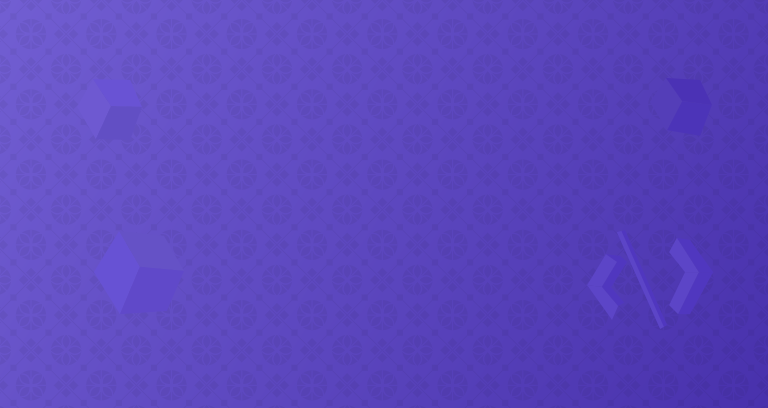
This background is drawn by a Shadertoy shader. Its source:

```glsl
const float CELL = 17.22;                    // pattern period, canvas height = 100
const vec2 PATTERN_ORIGIN = vec2(7.6, 5.55);
const vec3 LIGHT_VIOLET = vec3(0.445, 0.37, 0.825);
const vec3 DEEP_INDIGO = vec3(0.282, 0.192, 0.675);

float coverage(float dist, float px) {
    return clamp(0.5 - dist / px, 0.0, 1.0);
}

// Mirror into the octant beside the positive x axis
vec2 foldOctant(vec2 v) {
    v = abs(v);
    return v.x > v.y ? v : v.yx;
}

vec2 rotate45(vec2 v) {
    return vec2(v.x - v.y, v.x + v.y) * 0.70711;
}

// Four leaves on the axes with split lobes between them
float flower(vec2 v) {
    vec2 f = foldOctant(v);
    float r = length(v);
    float along = (f.x - 0.125) / 0.095;
    float leaf = f.y - 0.048 * (1.0 - along * along);
    float slit = 0.008 - (f.x - f.y) * 0.70711;
    float lobe = max(max(r - 0.215, 0.095 - r), max(0.021 - leaf, slit));
    return min(leaf, lobe);
}

// Four diamonds around a crossing
float diamonds(vec2 v) {
    vec2 f = foldOctant(v);
    return (abs(f.x - 0.105) + f.y - 0.07) * 0.70711;
}

float tilePattern(vec2 q) {
    vec2 corner = fract(q + 0.5) - 0.5;
    vec2 middle = fract(q) - 0.5;
    vec2 crossA = fract(q + vec2(0.0, 0.5)) - 0.5;
    vec2 crossB = fract(q + vec2(0.5, 0.0)) - 0.5;
    float d = min(flower(rotate45(corner)), flower(middle));
    d = min(d, min(diamonds(crossA), diamonds(crossB)));
    float line = abs(abs(crossA.x) - abs(crossA.y)) * 0.70711 - 0.006;
    vec2 knot = abs(fract(q * 2.0) - 0.5) * 0.5;
    return min(d, min(line, max(knot.x, knot.y) - 0.044));
}

float edge(vec2 p, vec2 a, vec2 b) {
    vec2 e = b - a, v = p - a;
    return (e.x * v.y - e.y * v.x) / length(e);
}

// Convex clockwise quad painted over a base colour
vec3 quad(vec3 base, vec3 ink, vec2 p, float px, vec2 a, vec2 b, vec2 c, vec2 d) {
    float dist = max(max(edge(p, a, b), edge(p, b, c)), max(edge(p, c, d), edge(p, d, a)));
    return mix(base, ink, coverage(dist, px));
}

// Three faces meeting at m inside the outline a..f
vec3 cube(vec3 col, vec2 p, float px, vec2 a, vec2 b, vec2 c, vec2 d, vec2 e, vec2 f, vec2 m,
          vec3 side, vec3 top, vec3 front) {
    col = quad(col, side, p, px, a, m, e, f);
    col = quad(col, top, p, px, a, b, c, m);
    return quad(col, front, p, px, m, c, d, e);
}

// Bent bar: two quads joined along the bend from b to e
vec3 chevron(vec3 col, vec3 ink, vec2 p, float px, vec2 a, vec2 b, vec2 c, vec2 d, vec2 e, vec2 f) {
    col = quad(col, ink, p, px, a, f, e, b);
    return quad(col, ink, p, px, b, e, d, c);
}

void mainImage(out vec4 fragColor, in vec2 fragCoord) {
    vec2 uv = fragCoord / iResolution.xy;
    vec2 p = fragCoord * 100.0 / iResolution.y;
    float px = 100.0 / iResolution.y;

    // Diagonal gradient and tiled ornament
    float t = uv.x * 0.74 + (1.0 - uv.y) * 0.26;
    vec3 col = mix(LIGHT_VIOLET, DEEP_INDIGO, t);
    float ornament = coverage(tilePattern((p - PATTERN_ORIGIN) / CELL), px / CELL);
    col *= 1.0 - 0.05 * ornament;

    // Cubes
    col = cube(col, p, px, vec2(22.8, 80.6), vec2(31.9, 80.4), vec2(34.8, 73.8), vec2(31.9, 65.7),
               vec2(23.5, 65.9), vec2(18.9, 73.8), vec2(27.2, 74.0),
               vec3(0.43, 0.35, 0.82), vec3(0.41, 0.325, 0.83), vec3(0.385, 0.31, 0.77));
    col = cube(col, p, px, vec2(29.2, 43.4), vec2(40.2, 42.2), vec2(45.1, 33.6), vec2(40.9, 23.8),
               vec2(29.4, 23.0), vec2(23.0, 33.3), vec2(34.3, 34.6),
               vec3(0.405, 0.32, 0.83), vec3(0.395, 0.32, 0.775), vec3(0.375, 0.285, 0.79));
    col = cube(col, p, px, vec2(163.2, 80.9), vec2(171.6, 80.4), vec2(174.5, 74.3), vec2(171.6, 66.7),
               vec2(163.5, 68.1), vec2(159.3, 75.0), vec2(167.2, 75.2),
               vec3(0.33, 0.245, 0.72), vec3(0.295, 0.195, 0.71), vec3(0.30, 0.205, 0.72));

    // Angle brackets: shaded depth first, then lit face
    vec3 lit = vec3(0.36, 0.27, 0.78);
    vec3 shade = vec3(0.315, 0.215, 0.75);
    col = quad(col, shade, p, px, vec2(148.5, 37.7), vec2(152.0, 37.3), vec2(153.7, 35.8), vec2(151.2, 35.8));
    col = chevron(col, shade, p, px, vec2(151.2, 35.8), vec2(147.5, 29.7), vec2(151.5, 25.0),
                  vec2(153.0, 25.8), vec2(149.8, 29.6), vec2(153.7, 35.8));
    col = chevron(col, lit, p, px, vec2(148.5, 37.7), vec2(143.9, 30.1), vec2(150.0, 21.6),
                  vec2(151.5, 25.0), vec2(147.5, 29.7), vec2(151.2, 35.8));
    col = chevron(col, shade, p, px, vec2(165.9, 41.7), vec2(171.3, 33.3), vec2(166.2, 23.0),
                  vec2(169.1, 23.0), vec2(174.8, 33.3), vec2(169.1, 41.2));
    col = chevron(col, lit, p, px, vec2(164.0, 38.2), vec2(167.9, 33.3), vec2(164.0, 25.2),
                  vec2(166.2, 23.0), vec2(171.3, 33.3), vec2(165.9, 41.7));

    // Slanted bar
    col = quad(col, shade, p, px, vec2(151.2, 43.1), vec2(153.2, 43.6), vec2(163.5, 20.3), vec2(161.8, 19.4));
    col = quad(col, lit, p, px, vec2(151.2, 43.1), vec2(152.3, 43.4), vec2(162.7, 19.9), vec2(161.8, 19.4));

    fragColor = vec4(col, 1.0);
}
```
